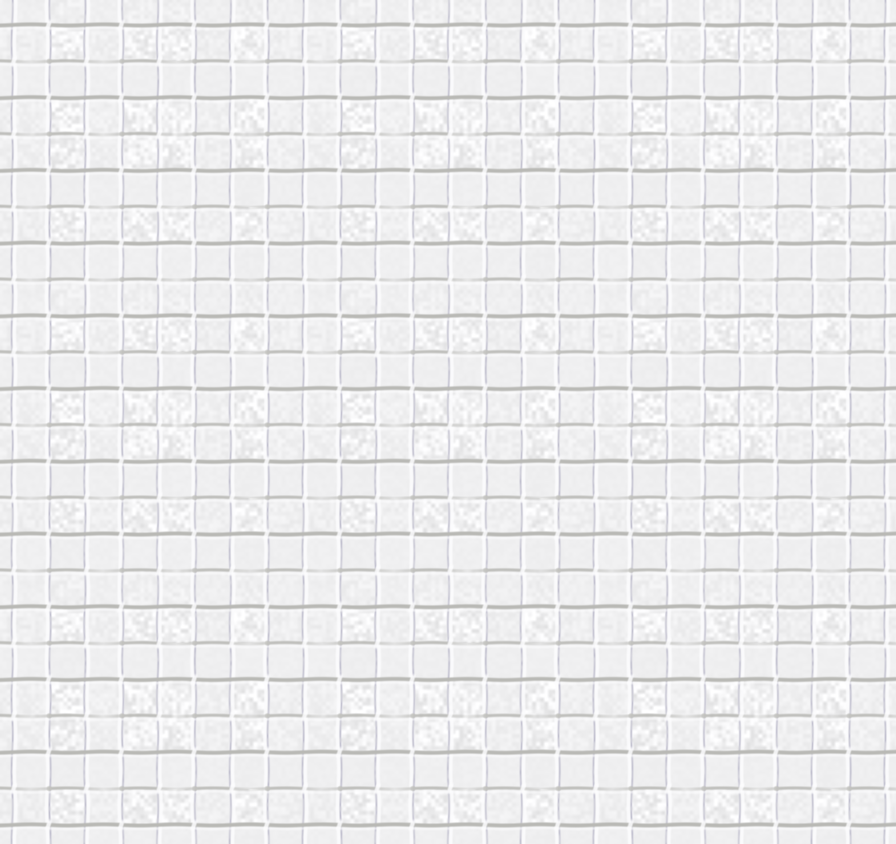
A Shadertoy shader for this texture:

```glsl
// Pale woven grid: grey weft lines and lavender warp lines over lightly speckled paper cells.

const float CELLS_ACROSS = 24.64;             // cells along the canvas width
const vec2  GRID_SHIFT = vec2(0.355, 0.685);  // first crossing, from the top left, in cells
const float PERIOD = 8.0;                     // cells before the speckle pattern repeats
const float GRAINS = 9.0;                     // speckle grains per cell
const float SPECKLE = 0.13;
const float WEFT_HALF = 0.045;                // half widths, in cells
const float WARP_HALF = 0.022;
const float GLOW_HALF = 0.05;
const float SOFTNESS = 0.035;
const float PI = 3.14159;

const vec3 PAPER = vec3(0.936, 0.936, 0.940);
const vec3 WHITE = vec3(0.990, 0.990, 0.995);
const vec3 WEFT_GREY = vec3(0.725, 0.725, 0.710);
const vec3 WARP_LAVENDER = vec3(0.750, 0.745, 0.805);

float hash(vec2 p) {
    vec3 q = fract(vec3(p.xyx) * 0.1031);
    q += dot(q, q.yzx + 33.33);
    return fract((q.x + q.y) * q.z);
}

// Value noise that tiles with the speckle period
float grainNoise(vec2 p) {
    float wrap = PERIOD * GRAINS;
    vec2 i = floor(p), f = fract(p);
    f = f * f * (3.0 - 2.0 * f);
    vec2 a = mod(i, wrap), b = mod(i + 1.0, wrap);
    return mix(mix(hash(a), hash(vec2(b.x, a.y)), f.x),
               mix(hash(vec2(a.x, b.y)), hash(b), f.x), f.y);
}

// Soft band of given half width around distance zero
float band(float d, float halfWidth, float soft) {
    return 1.0 - smoothstep(halfWidth - soft, halfWidth + soft, abs(d));
}

// 1 on rows or columns k, 0 elsewhere
float isIndex(float i, float k) {
    return 1.0 - step(0.5, abs(i - k));
}

// How rough each cell is: rows and columns follow separate rhythms
float roughness(vec2 cell) {
    vec2 c = mod(cell, PERIOD);
    float column = isIndex(c.x, 1.0) + isIndex(c.x, 3.0) + isIndex(c.x, 4.0) + isIndex(c.x, 6.0);
    float row = isIndex(c.y, 0.0) + isIndex(c.y, 2.0) + isIndex(c.y, 3.0) + isIndex(c.y, 5.0);
    row += 0.35 * isIndex(c.y, 7.0);
    return mix(0.12, 1.0, row * mix(0.3, 1.0, column));
}

void mainImage(out vec4 fragColor, in vec2 fragCoord) {
    // Grid coordinates, y running down from the top edge
    vec2 p = vec2(fragCoord.x, iResolution.y - fragCoord.y) / iResolution.x;
    vec2 g = p * CELLS_ACROSS - GRID_SHIFT;
    float soft = max(SOFTNESS, 0.6 * CELLS_ACROSS / iResolution.x);

    vec2 cell = floor(g);
    vec2 line = floor(g + 0.5);      // nearest line on each axis
    vec2 odd = mod(line, 2.0);
    vec2 d = g - line;
    float oddColumn = mod(cell.x, 2.0);

    // Paper with speckle
    float grain = grainNoise(g * GRAINS) - 0.5;
    vec3 col = PAPER + 0.006 * (hash(mod(cell, PERIOD)) - 0.5);
    float rough = roughness(cell);
    col += SPECKLE * rough * grain + 0.008 * rough;

    // Threads bend slightly between crossings
    float warpD = d.x + 0.018 * sin(PI * (g.y + line.x));
    float weftD = d.y + 0.016 * sin(PI * (g.x + line.y));
    float side = 1.0 - 2.0 * odd.x;  // highlight swaps sides on alternate warps

    // Warp: white ridge beside a thin lavender shadow
    float ridge = band(warpD - side * 0.055, GLOW_HALF, soft);
    float shade = band(warpD + side * 0.022, WARP_HALF, soft);
    col = mix(col, WHITE, 0.85 * ridge);
    col = mix(col, WARP_LAVENDER, shade * (0.85 + 0.5 * grain));

    // Weft: full on even lines, dashed and tapered on odd lines
    float along = fract(g.x);
    float taper = 0.25 + 0.4 * abs(2.0 * along - 1.0);
    float strength = mix(1.0, mix(taper, 0.88, oddColumn), odd.y);
    float halfWidth = WEFT_HALF * mix(1.15, 0.9, odd.y);
    col = mix(col, WHITE, 0.55 * band(weftD - 0.095, 0.035, soft));
    col = mix(col, WEFT_GREY, strength * band(weftD, halfWidth, soft));

    // Crossings: slanted white stitch over the weft, or a small grey knot
    float stitchOver = abs(odd.x - odd.y);
    float slantD = d.x + 0.3 * d.y - side * 0.02;
    float stitch = band(slantD, 0.06, soft) * band(d.y, 0.13, 0.06);
    col = mix(col, WHITE, 0.85 * stitch * stitchOver);
    float knot = band(length(d), 0.065, soft) * odd.x * odd.y;
    col = mix(col, WEFT_GREY + 0.04, 0.8 * knot);

    fragColor = vec4(clamp(col, 0.0, 1.0), 1.0);
}
```
